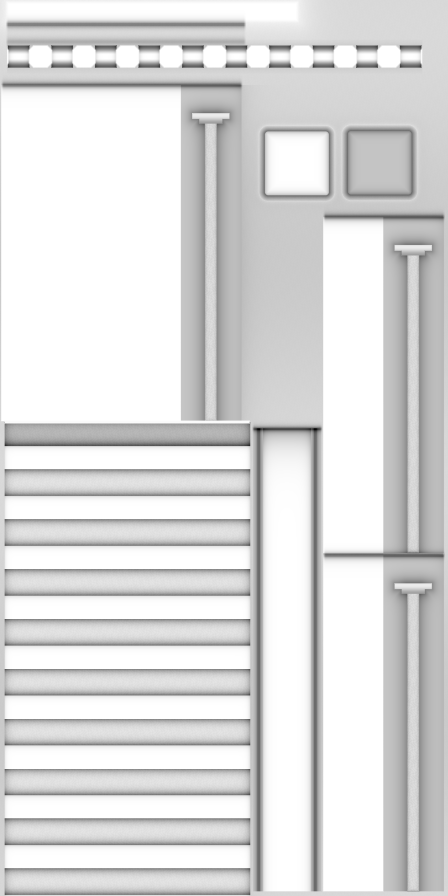
A WebGL 2 fragment shader for this texture map:

```glsl
#version 300 es
precision highp float;
// Grey occlusion sheet: posted wall panels, a slatted shutter, a column,
// two square plates and a beaded trim. Every part is a box distance that
// gives a smooth fill plus exponential contact shadows; sines add grain.
uniform vec2 u_resolution;
out vec4 fragColor;

const vec2 SHEET = vec2(384.0, 768.0); // layout units, y measured downwards

float boxDist(vec2 p, vec2 lo, vec2 hi) {
  vec2 q = abs(p - 0.5 * (lo + hi)) - 0.5 * (hi - lo);
  return length(max(q, 0.0)) + min(max(q.x, q.y), 0.0);
}

float fill(float d, float soft) {
  return 1.0 - smoothstep(-soft, soft, d);
}

float box(vec2 p, vec2 lo, vec2 hi, float soft) {
  return fill(boxDist(p, lo, hi), soft);
}

float falloff(float d, float width) {
  return exp(-max(d, 0.0) / width);
}

// Horizontal crease, dark at y and fading on both sides
float crease(vec2 p, float x0, float x1, float y, float width) {
  return box(p, vec2(x0, y - 20.0), vec2(x1, y + 20.0), 1.5)
       * falloff(abs(p.y - y) - 0.8, width);
}

float grain(vec2 p) {
  return sin(p.x * 1.7 + 2.0 * sin(p.y * 0.9))
       * sin(p.y * 1.3 + 2.0 * sin(p.x * 0.7));
}

// White wall with a grey strip on its right holding a capped post
float panel(float c, vec2 p, float left, float right, float top, float soft) {
  float bottom = top + 288.0;
  float strip = right - 52.0;
  float postX = right - 26.3;
  vec2 capLo = vec2(postX - 16.0, top + 24.0);
  vec2 capHi = vec2(postX + 16.0, top + 29.0);
  float post = boxDist(p, vec2(postX - 5.2, top + 27.0), vec2(postX + 5.2, bottom));
  float cap = min(boxDist(p, capLo, capHi),
                  boxDist(p, capLo + vec2(6.0, 3.0), capHi + vec2(-6.0, 4.0)));

  float wall = 0.79 - 0.25 * falloff(post, 7.0) - 0.20 * falloff(cap, 4.0);
  wall -= 0.07 * falloff(right - p.x, 5.0);
  c = mix(c, wall, box(p, vec2(strip, top), vec2(right, bottom), soft));
  float white = 1.0 - 0.10 * falloff(p.y - top, 5.0);
  c = mix(c, white, box(p, vec2(left, top), vec2(strip, bottom), soft));

  float postTone = 0.85 + 0.02 * grain(p) - 0.25 * falloff(-post, 0.9);
  c = mix(c, postTone, fill(post, soft));
  float capTone = 0.92 - 0.30 * smoothstep(capLo.y + 2.0, capHi.y + 4.0, p.y);
  c = mix(c, capTone, fill(cap, soft));
  return c - 0.42 * crease(p, left + 1.0, right, top, 1.8);
}

// Shutter: rounded grey slats alternating with white gaps
float shutter(float c, vec2 p, float soft) {
  float pitch = 42.75;
  float row = floor((p.y - 359.5) / pitch);
  float y = p.y - 359.5 - row * pitch;
  float first = 1.0 - step(0.5, row);
  float slat = mix(0.91, 0.74, first) + 0.012 * grain(p);
  slat -= 0.46 * falloff(y, 3.2) + 0.50 * falloff(22.8 - y, 3.2);
  float ends = min(p.x - 4.0, 214.0 - p.x);
  slat -= 0.20 * falloff(ends, 3.0);
  float gap = 1.0 - 0.14 * falloff(y - 22.8, 2.0) - 0.10 * falloff(ends, 1.5);
  float tone = mix(gap, slat, smoothstep(-soft, soft, y) * fill(y - 22.8, soft));
  c = mix(c, tone, box(p, vec2(4.0, 362.0), vec2(214.5, 770.0), soft));
  return mix(c, 0.98, box(p, vec2(4.0, 360.5), vec2(214.0, 363.0), soft));
}

// Column: bright shaft between two dark grooves
float column(float c, vec2 p, float soft) {
  float side = abs(p.x - 246.0);
  float shaft = 1.0 - 0.32 * falloff(p.y - 368.0, 13.0);
  shaft -= 0.12 * falloff(21.0 - side, 3.0);
  float tone = mix(shaft, 0.78, smoothstep(20.5 - soft, 20.5 + soft, side));
  tone -= 0.36 * falloff(abs(side - 24.3) - 0.8, 1.7);
  c = mix(c, tone, box(p, vec2(217.0, 367.0), vec2(275.5, 764.0), soft));
  return c - 0.40 * crease(p, 217.0, 275.5, 367.5, 1.5);
}

// Square plate with a shaded rim
float plate(float c, vec2 p, vec2 center, float tone, float rim, float soft) {
  float d = boxDist(p, center - 24.5, center + 24.5) - 3.0;
  c += 0.13 * falloff(abs(d - 5.0), 2.0) * (1.0 - rim);
  c -= 0.42 * falloff(d, 3.2);
  return mix(c, tone - 0.28 * falloff(-d, 2.5), fill(d, soft));
}

// Trim: dark-edged links repeated between white beads
float trim(float c, vec2 p, float soft) {
  float x = abs(mod(p.x - 16.0 + 18.67, 37.33) - 18.67);
  float y = abs(p.y - 48.5);
  float bead = max(max(18.67 - x - 10.0, y - 9.5), (18.67 - x + y - 15.5) * 0.7);
  float link = max(x - 9.2, y - 9.5);
  float tone = mix(1.0, 0.38, smoothstep(1.5, 9.0, y));
  tone -= 0.22 * falloff(9.2 - x, 1.5);
  float row = box(p, vec2(6.0, 34.0), vec2(362.0, 63.0), soft);
  c = mix(c, 0.74, 0.5 * row * falloff(y - 9.5, 3.0));
  c = mix(c, tone, row * fill(link, soft));
  return mix(c, 1.0, row * fill(bead, 1.5 * soft));
}

void main() {
  vec2 p = gl_FragCoord.xy / u_resolution * SHEET;
  p.y = SHEET.y - p.y;
  float soft = 0.75 * SHEET.x / u_resolution.x;

  // Base plaster with broad shading
  float c = 0.82 + 0.03 * sin(p.y * 0.016 + 1.2) + 0.004 * grain(p);
  c -= 0.06 * falloff(abs(p.x - 207.0), 9.0) * step(73.0, p.y);

  // Top bar, its glow and the ledge below
  float bar = boxDist(p, vec2(6.0, 2.0), vec2(255.0, 18.0));
  c = mix(c + 0.10 * falloff(bar, 12.0), 1.0, fill(bar, 2.0));
  c -= 0.42 * crease(p, 6.0, 210.0, 21.0, 2.2);
  c -= 0.20 * crease(p, 6.0, 210.0, 36.0, 3.0);
  c = trim(c, p, soft);

  c = plate(c, p, vec2(254.5, 140.0), 1.0, 0.0, soft);
  c = plate(c, p, vec2(325.5, 139.5), 0.77, 0.0, soft);

  c = panel(c, p, 1.0, 207.0, 73.0, soft);
  c = panel(c, p, 277.0, 380.5, 186.0, soft);
  c = panel(c, p, 277.0, 380.5, 476.0, soft);
  c = shutter(c, p, soft);
  c = column(c, p, soft);

  fragColor = vec4(vec3(clamp(c, 0.0, 1.0)), 1.0);
}
```
